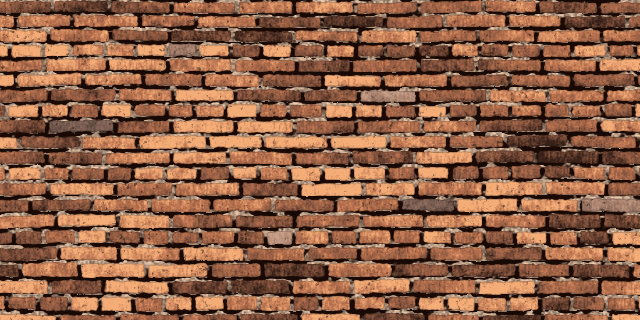
Give the GLSL for this texture, as a WebGL 2 fragment shader.

```glsl
#version 300 es
precision highp float;

uniform vec2 u_resolution;
out vec4 outColor;

// Lengths are fractions of the canvas height
const float FIRST_COURSE = 0.0234;   // depth of the first course centre
const float COURSE_STEP = 0.0448;    // spacing of courses at the top
const float COURSE_GROWTH = 0.00021; // spacing gained going down
const float STRETCHER = 0.192;
const float HEADER = 0.098;
const float HEADER_EVERY = 4.0;
const float BED_JOINT = 0.22;        // share of a course
const float HEAD_JOINT = 0.012;
const float CORNER = 0.007;
const float EDGE_WOBBLE = 0.006;
const float EDGE_CHIPS = 0.004;
const float COURSE_WAVE = 0.008;
const float BRICK_SHIFT = 0.006;
const float JOINT_JITTER = 0.16;     // share of a brick length
const float GREY_BRICKS = 0.025;
const float TONE_BASE = 0.6;
const float TONE_RANGE = 2.7;

const vec3 SHADOW = vec3(0.10, 0.035, 0.02);
const vec3 MORTAR = vec3(0.80, 0.68, 0.58);
const vec3 UMBER = vec3(0.31, 0.19, 0.14);
const vec3 BROWN = vec3(0.54, 0.34, 0.25);
const vec3 CLAY = vec3(0.73, 0.45, 0.31);
const vec3 APRICOT = vec3(0.93, 0.65, 0.45);
const vec3 GREY = vec3(0.48, 0.40, 0.37);

float hash(vec2 p) {
  vec3 q = fract(vec3(p.xyx) * 0.1031);
  q += dot(q, q.yzx + 33.33);
  return fract((q.x + q.y) * q.z);
}

float noise(vec2 p) {
  vec2 i = floor(p), f = fract(p);
  f = f * f * (3.0 - 2.0 * f);
  return mix(mix(hash(i), hash(i + vec2(1, 0)), f.x),
             mix(hash(i + vec2(0, 1)), hash(i + vec2(1, 1)), f.x), f.y);
}

float fbm(vec2 p) {
  float sum = 0.0, amp = 0.55;
  for (int i = 0; i < 3; i++) {
    sum += amp * noise(p);
    p = mat2(1.7, 1.2, -1.2, 1.7) * p + 17.3;
    amp *= 0.5;
  }
  return sum;
}

float roundBox(vec2 p, vec2 halfSize, float r) {
  vec2 d = abs(p) - halfSize + r;
  return length(max(d, 0.0)) + min(max(d.x, d.y), 0.0) - r;
}

// Inverse of the quadratic that spaces the course centres
float courseAt(float depth) {
  float root = sqrt(COURSE_STEP * COURSE_STEP + 4.0 * COURSE_GROWTH * (depth - FIRST_COURSE));
  return (root - COURSE_STEP) / (2.0 * COURSE_GROWTH);
}

float jointAt(float i, float row) {
  return i + JOINT_JITTER * (hash(vec2(i, row + 40.0)) - 0.5);
}

vec3 firedClay(float tone) {
  vec3 c = mix(UMBER, BROWN, clamp(tone, -0.4, 1.0));
  c = mix(c, CLAY, clamp(tone - 1.0, 0.0, 1.0));
  return mix(c, APRICOT, clamp(tone - 2.0, 0.0, 1.15));
}

void main() {
  vec2 p = gl_FragCoord.xy / u_resolution.y;
  float px = 1.0 / u_resolution.y;

  // Uneven edges and courses
  vec2 q = p + EDGE_WOBBLE * (vec2(fbm(p * 38.0), fbm(p * 38.0 + 31.0)) - 0.48);
  q.y += COURSE_WAVE * (noise(p * 4.0) - 0.5);

  // Course, counted downwards
  float k = courseAt(1.0 - q.y);
  float course = k + 0.5 * (1.0 + BED_JOINT);
  float row = floor(course), v = course - row;
  float rowHeight = COURSE_STEP + 2.0 * COURSE_GROWTH * k;
  bool isHeader = mod(row, HEADER_EVERY) == HEADER_EVERY - 1.0;
  float pitch = isHeader ? HEADER : STRETCHER;

  // Brick within the course, between two jittered joints
  float u = q.x / pitch + 0.5 * mod(row, 2.0) + 0.35 * hash(vec2(row, 7.0)) + 5.0;
  float i = floor(u);
  if (u < jointAt(i, row)) i -= 1.0;
  else if (u > jointAt(i + 1.0, row)) i += 1.0;
  float left = jointAt(i, row), right = jointAt(i + 1.0, row);
  vec2 id = vec2(i, row);
  vec2 local = vec2((u - 0.5 * (left + right)) * pitch, (v - 0.5 * (1.0 + BED_JOINT)) * rowHeight);
  local.y += 0.04 * (hash(id + 11.0) - 0.5) * local.x + BRICK_SHIFT * hash(id + 17.0) * 0.5;
  vec2 size = vec2((right - left) * pitch - HEAD_JOINT, rowHeight * (1.0 - BED_JOINT));
  size.y -= BRICK_SHIFT * (hash(id + 23.0) - 0.3);
  float d = roundBox(local, 0.5 * size, CORNER) + EDGE_CHIPS * (noise(p * 120.0) - 0.5);

  // Joint: broken shadow under the upper brick, lumps of sunlit mortar
  float patches = fbm(p * vec2(26.0, 34.0) + 9.0);
  float lit = smoothstep(0.0, 0.12, v - 0.09 + 1.0 * (patches - 0.48));
  float lumps = smoothstep(0.45, 0.62, fbm(p * 30.0 + 60.0));
  lit *= mix(1.0, 0.8 * lumps, smoothstep(BED_JOINT, BED_JOINT + 0.15, v));
  vec3 joint = mix(SHADOW, MORTAR * (0.6 + 0.6 * noise(p * 170.0)), lit);

  // Brick: own tone, regional drift, stains, vertical streaks and grain
  float tone = TONE_BASE + TONE_RANGE * hash(id + 3.0) + (isHeader ? 0.3 : 0.0);
  tone += 1.3 * (noise(p * 3.5 + 20.0) - 0.5);
  tone -= 0.7 * (1.0 - smoothstep(1.0, 4.0, row));
  tone += 2.0 * (fbm(p * vec2(26.0, 30.0) + 50.0 * hash(id)) - 0.48);
  tone += 0.9 * (noise(p * vec2(190.0, 60.0)) - 0.5) + 0.9 * (noise(p * 230.0) - 0.5);
  tone -= 0.6 * local.y / rowHeight;
  vec3 brick = firedClay(tone);
  float grey = step(1.0 - GREY_BRICKS, hash(id + 71.0));
  brick = mix(brick, GREY * (0.75 + 0.2 * tone), 0.7 * grey);
  brick *= 1.0 - 0.45 * smoothstep(0.66, 0.85, fbm(p * 90.0 + 5.0));
  brick *= mix(0.75, 1.0, smoothstep(0.0, 0.005, -d));

  outColor = vec4(mix(brick, joint, smoothstep(-0.6 * px, 0.6 * px, d)), 1.0);
}
```
